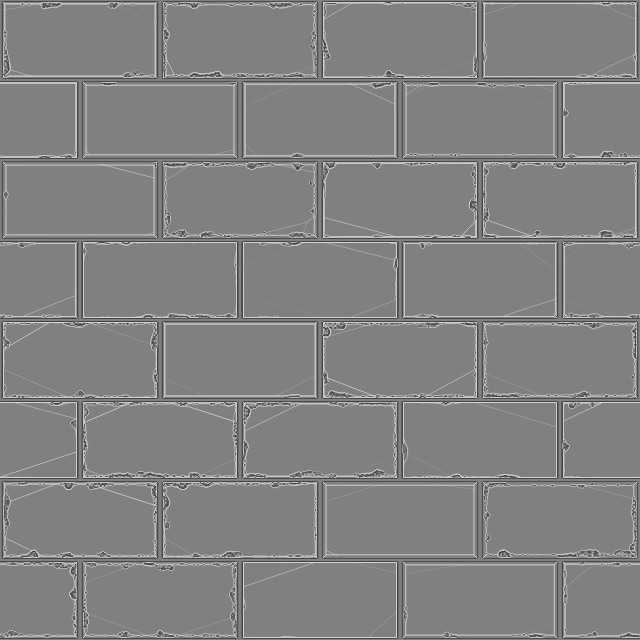
A WebGL 1 fragment shader for this texture map:

```glsl
precision highp float;
// Curvature map of a running-bond brick wall: grey flats, light ridges, dark creases.
// Each brick is a small height field (bevel, worn rim, corner facets); its Laplacian
// gives the shade. Lengths inside a brick are measured in row heights.

#define COLS 4.0
#define ROWS 8.0
#define JOINT vec2(0.029, 0.018)   // half width of upright and level joints
#define DEPTH 0.03                 // height of brick above mortar
#define BEVEL vec2(0.008, 0.05)    // narrowest and widest bevel
#define WEAR_SLOPE 0.36
#define CHIP_SIZE 0.2
#define ROUGHNESS 0.0065
#define FACET_SLOPE 0.55
#define LINE 0.0115                // line width
#define GAIN 0.62
#define CONTRAST vec2(0.23, 0.33)  // limits of dark and light

uniform vec2 u_resolution;

float hash(vec2 p) {
  return fract(sin(dot(p, vec2(127.1, 311.7))) * 43758.5453);
}

float noise(vec2 p) {
  vec2 i = floor(p);
  vec2 f = fract(p);
  f = f * f * (3.0 - 2.0 * f);
  float low = mix(hash(i), hash(i + vec2(1.0, 0.0)), f.x);
  float high = mix(hash(i + vec2(0.0, 1.0)), hash(i + vec2(1.0, 1.0)), f.x);
  return mix(low, high, f.y);
}

vec2 brickSize() {
  return vec2(ROWS / COLS, 1.0);
}

// Bevelled block with an eroded rim; the top lies at 0, the mortar at -DEPTH.
float blockHeight(vec2 p, vec2 id) {
  vec2 inset = min(p, brickSize() - p) - JOINT;
  float edge = min(inset.x, inset.y);
  float bevel = mix(BEVEL.x, BEVEL.y, hash(id + 3.3));
  float h = min(0.0, DEPTH * (edge / bevel - 1.0));

  vec2 seed = floor(60.0 * vec2(hash(id + 11.1), hash(id + 27.7)));
  float patches = noise(p * 3.0 + seed);
  float wear = smoothstep(0.25, 0.75, 0.9 * hash(id + 8.2) + 0.8 * patches - 0.25);
  float chips = noise(p * 7.0 + seed + 71.0);
  float jags = noise(p * 22.0 + seed + 133.0);
  float chip = CHIP_SIZE * pow(chips, 5.0) * smoothstep(0.15, 0.05, edge);
  float reach = 0.65 * bevel + 0.006 + 0.026 * jags + chip;
  float rough = noise(p * 42.0 + seed + 211.0) - 0.5;
  float worn = max(WEAR_SLOPE * (edge - wear * reach), -0.7 * DEPTH);
  h = min(h, worn + wear * ROUGHNESS * rough);
  return max(h, -DEPTH);
}

// Shallow planes that slice the corners, two to each corner.
float facetHeight(vec2 p, vec2 id) {
  float h = 0.0;
  for (int i = 0; i < 8; i++) {
    float n = float(i);
    vec2 corner = vec2(mod(n, 2.0), mod(floor(n * 0.5), 2.0));
    vec2 q = abs(corner * brickSize() - p);
    vec2 key = id + n * vec2(5.3, 9.1);
    vec2 slice = 1.0 / vec2(mix(0.15, 1.2, hash(key + 1.7)), mix(0.08, 0.42, hash(key + 4.9)));
    float dist = (dot(q, slice) - 1.0) / length(slice);
    h = min(h, FACET_SLOPE * pow(hash(key + 6.4), 5.0) * dist);
  }
  return h;
}

// x: block, y: facets
vec2 heights(vec2 p, vec2 id) {
  return vec2(blockHeight(p, id), facetHeight(p, id));
}

void main() {
  // Running bond, with brick numbers that wrap
  vec2 grid = gl_FragCoord.xy / u_resolution * vec2(COLS, ROWS);
  float row = floor(grid.y);
  grid.x += 0.5 * mod(row + 1.0, 2.0);
  vec2 id = vec2(mod(floor(grid.x), COLS), mod(row, ROWS));
  vec2 p = fract(grid) * brickSize();

  // Convexity from four neighbours, kept wide enough for smooth lines
  float reach = max(LINE, 0.75 * ROWS / u_resolution.y);
  vec2 dx = vec2(reach, 0.0);
  vec2 dy = vec2(0.0, reach);
  vec2 centre = heights(p, id);
  vec2 around = heights(p + dx, id) + heights(p - dx, id)
              + heights(p + dy, id) + heights(p - dy, id);
  vec2 convex = (4.0 * centre - around) / reach;

  // Facet lines show on the sound face only
  float face = smoothstep(-0.5 * DEPTH, 0.0, centre.x);
  float curve = GAIN * (convex.x + convex.y * face);

  // Soft limit around mid grey
  float limit = curve < 0.0 ? CONTRAST.x : CONTRAST.y;
  float shade = 0.5 + curve * limit / sqrt(limit * limit + curve * curve);
  gl_FragColor = vec4(vec3(shade), 1.0);
}
```
